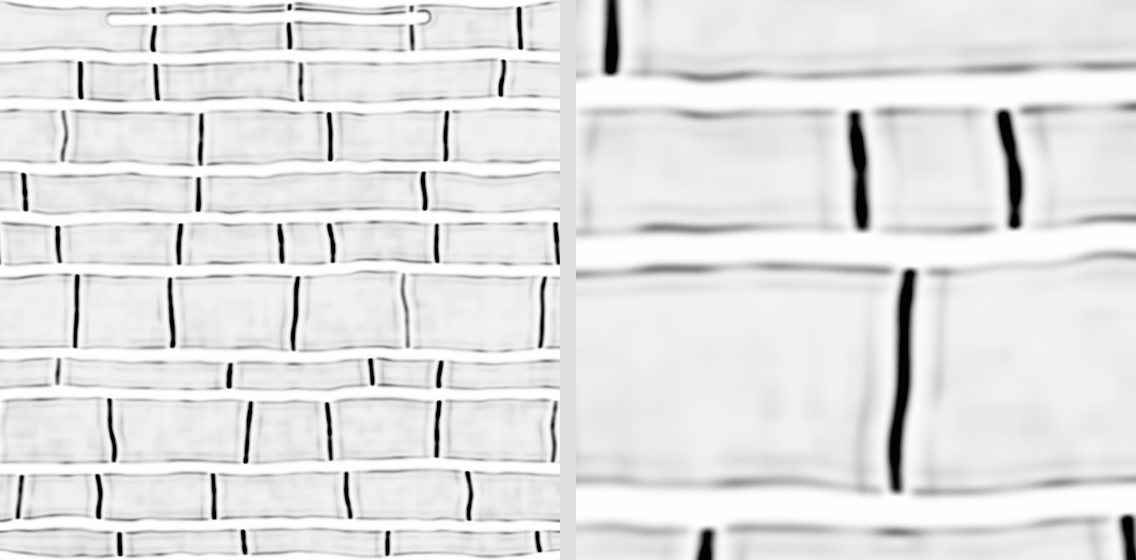
Left: the whole. Right: its middle third, enlarged.
Give the GLSL for this texture, as a WebGL 1 fragment shader.

```glsl
precision highp float;
// Pale coursed stone wall: white wavy beds, faint grey outlines, black beaded joints.
uniform vec2 u_resolution;

float hash(vec2 p) {
  vec3 q = fract(p.xyx * 0.1031);
  q += dot(q, q.yzx + 33.33);
  return fract((q.x + q.y) * q.z);
}

// Smooth value noise that wraps after "cells" lattice steps over the unit square.
float noise(vec2 p, vec2 cells) {
  p *= cells;
  vec2 i = floor(p);
  vec2 f = fract(p);
  f = f * f * (3.0 - 2.0 * f);
  vec2 a = mod(i, cells);
  vec2 b = mod(i + 1.0, cells);
  return mix(mix(hash(a), hash(vec2(b.x, a.y)), f.x),
             mix(hash(vec2(a.x, b.y)), hash(b), f.x), f.y);
}

// Course at height y: bottom, top, number of joints, offset of the first joint.
vec4 courseAt(float y) {
  if (y < 0.065) return vec4(0.0, 0.065, 4.0, 0.185);
  if (y < 0.169) return vec4(0.065, 0.169, 5.0, 0.01);
  if (y < 0.297) return vec4(0.169, 0.297, 5.0, 0.21);
  if (y < 0.366) return vec4(0.297, 0.366, 4.0, 0.10);
  if (y < 0.521) return vec4(0.366, 0.521, 5.0, 0.13);
  if (y < 0.613) return vec4(0.521, 0.613, 6.0, 0.13);
  if (y < 0.700) return vec4(0.613, 0.700, 3.0, 0.10);
  if (y < 0.811) return vec4(0.700, 0.811, 4.0, 0.05);
  if (y < 0.898) return vec4(0.811, 0.898, 4.0, 0.08);
  return vec4(0.898, 1.0, 4.0, 0.21);
}

// Distance to the nearest upright joint, and a random value for that joint.
vec2 nearestJoint(vec2 p, vec4 course) {
  float row = floor(course.x * 97.0);
  float u = (p.x - course.w) * course.z;
  vec2 best = vec2(1.0, 0.0);
  for (int k = 0; k < 2; k++) {
    float j = floor(u) + float(k);
    vec2 id = vec2(mod(j, course.z), row);
    float shift = 0.55 * (hash(id + 7.0) - 0.5);
    float lean = 0.16 * (hash(id + 31.0) - 0.5);
    float d = abs((u - j - shift) / course.z
              + lean * (p.y - 0.5 * (course.x + course.y)));
    if (d < best.x) best = vec2(d, hash(id + 53.0));
  }
  return best;
}

float ridge(float d, float width) {
  return exp(-d * d / (width * width));
}

void main() {
  vec2 uv = gl_FragCoord.xy / u_resolution;

  // Hand-laid wobble of beds and joints
  vec2 p = uv;
  p.y += 0.013 * (noise(uv, vec2(9.0, 12.0)) - 0.5)
       + 0.004 * (noise(uv, vec2(34.0, 14.0)) - 0.5);
  p.x += 0.008 * (noise(uv, vec2(11.0, 25.0)) - 0.5);
  p.y = fract(p.y);

  // Distances to bed and joint; a short extra bed splits the top course
  vec4 course = courseAt(p.y);
  float bed = min(p.y - course.x, course.y - p.y);
  float split = length(vec2(p.x - clamp(p.x, 0.2, 0.76), p.y - 0.967));
  bed = min(bed, split);
  vec2 joint = nearestJoint(p, course);

  // Stone face with soft blotches, fading to white at beds and joints
  float face = smoothstep(0.005, 0.013, bed) * smoothstep(0.006, 0.017, joint.x);
  float blotch = noise(uv, vec2(56.0, 48.0));
  float streak = noise(uv, vec2(24.0, 90.0)) * noise(uv, vec2(80.0, 26.0));
  float dirt = noise(uv, vec2(7.0, 10.0));
  float shade = mix(0.995, 0.95, face);
  shade -= face * dirt * (0.055 * blotch * blotch + 0.09 * streak);

  // Broken grey outline along the beds, with a weak echo inside
  float wear = noise(uv, vec2(42.0, 30.0));
  float outline = 0.08 + 0.42 * wear * wear;
  outline += 0.22 * smoothstep(0.97, 0.98, p.y) * smoothstep(0.02, 0.015, split);
  float clear = smoothstep(0.005, 0.015, joint.x);
  shade -= clear * outline * ridge(bed - 0.0118, 0.0031);
  shade -= clear * 0.07 * wear * ridge(bed - 0.023, 0.004);

  // Faint stone edge beside each joint
  shade -= face * 0.12 * blotch * ridge(joint.x - 0.021, 0.004);

  // Black joint, beaded along its length and of uneven strength
  float bead = 0.7 + 0.6 * noise(uv, vec2(20.0, 96.0));
  float ink = mix(0.55, 1.3, smoothstep(0.0, 0.45, joint.y)) * bead;
  ink *= smoothstep(0.008, 0.014, bed);
  shade -= ink * ridge(joint.x, 0.0041);

  gl_FragColor = vec4(vec3(clamp(shade, 0.01, 1.0)), 1.0);
}
```
